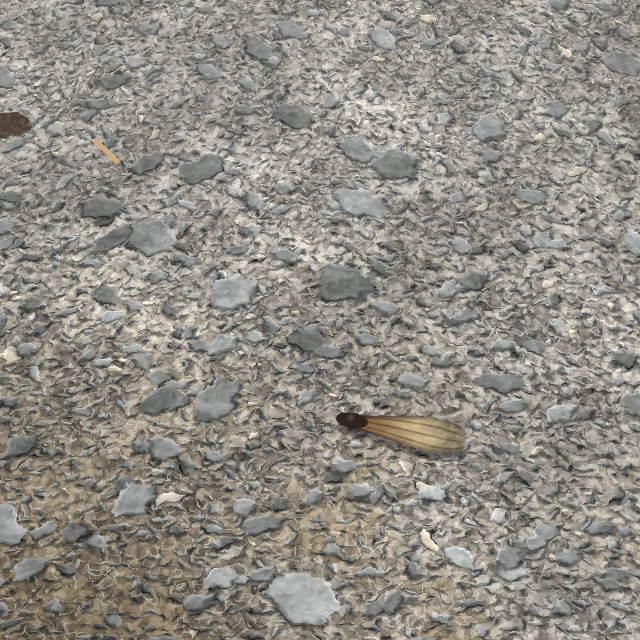
Write a Shadertoy shader that draws this texture.

```glsl
// Wet, gritty asphalt with slate chips seen at a slant, and a winged insect resting on it.

float hash(vec2 p) {
    vec3 q = fract(vec3(p.xyx) * 0.1031);
    q += dot(q, q.yzx + 33.33);
    return fract((q.x + q.y) * q.z);
}

mat2 turn(float a) {
    return mat2(cos(a), -sin(a), sin(a), cos(a));
}

// Layered sines, roughly -1 to 1
float waves(vec2 p) {
    float sum = 0.0, amp = 0.5;
    for (int i = 0; i < 5; i++) {
        sum += amp * sin(p.x + 1.6 * sin(p.y * 0.8 + float(i)));
        p = turn(2.1) * p * 1.67 + 3.7;
        amp *= 0.68;
    }
    return sum;
}

// Cellular noise: nearest distance, second distance, random value of the cell
vec3 cells(vec2 p) {
    vec2 base = floor(p);
    vec3 best = vec3(9.0, 9.0, 0.0);
    for (int y = -1; y <= 1; y++)
    for (int x = -1; x <= 1; x++) {
        vec2 id = base + vec2(x, y);
        float d = length(id + vec2(hash(id), hash(id + 71.0)) - p);
        if (d < best.x) best = vec3(d, best.x, hash(id + 139.0));
        else best.y = min(best.y, d);
    }
    return best;
}

// Scattered angular chips: depth inside the edge, random value, upward facing of the edge
vec3 chips(vec2 p, float amount) {
    vec2 base = floor(p);
    vec3 best = vec3(-1.0, 0.0, 0.0);
    for (int y = -1; y <= 1; y++)
    for (int x = -1; x <= 1; x++) {
        vec2 id = base + vec2(x, y);
        if (hash(id + 19.0) > amount) continue;
        vec2 centre = id + 0.1 + 0.8 * vec2(hash(id), hash(id + 43.0));
        float size = hash(id + 87.0);
        float radius = 0.14 + 0.3 * size * size;
        vec2 q = turn(2.0 * (hash(id + 131.0) - 0.5)) * (p - centre) / radius;
        q.y *= 1.1 + 1.0 * hash(id + 173.0);
        float edge = -9.0, facing = 0.0;
        for (int k = 0; k < 6; k++) {
            float h = hash(id + 211.0 + 31.0 * float(k));
            float a = 1.0472 * (float(k) + 0.8 * h);
            float side = dot(q, vec2(cos(a), sin(a))) * (0.85 + 0.4 * fract(h * 7.0));
            if (side > edge) { edge = side; facing = sin(a); }
        }
        // Rounded corners
        edge = mix(edge, length(q), 0.35);
        float depth = (1.0 - edge) * radius * 0.7;
        if (depth > best.x) best = vec3(depth, hash(id + 251.0), facing);
    }
    return best;
}

// Insect with folded, glassy amber wings, pointing left
vec3 insect(vec3 ground, vec2 uv) {
    vec2 q = turn(-0.17) * (uv - vec2(0.528, 0.346));
    float t = clamp(q.x / 0.205, 0.0, 1.0);
    float halfWidth = (0.009 + 0.018 * smoothstep(0.0, 0.8, t)) * sqrt(1.0 - pow(t, 9.0));
    float v = q.y / max(halfWidth, 0.001);
    float inLength = smoothstep(0.0, 0.006, q.x) * smoothstep(0.205, 0.2, q.x);
    float shadow = inLength * smoothstep(0.012, 0.0, abs(q.y + 0.006) - halfWidth);
    float wing = inLength * smoothstep(0.001, -0.001, abs(q.y) - halfWidth);
    vec3 amber = mix(vec3(0.48, 0.34, 0.22), vec3(0.84, 0.74, 0.56), smoothstep(0.1, 0.7, t));
    float vein = smoothstep(0.2, 0.02, abs(fract(v * 1.7 + 0.9 * t) - 0.5));
    amber *= 1.0 - 0.3 * vein - 0.4 * smoothstep(0.6, 1.0, abs(v)) + 0.1 * waves(q * vec2(60.0, 200.0));
    ground = mix(ground * (1.0 - 0.4 * shadow), amber, wing * (0.92 - 0.55 * smoothstep(0.6, 1.0, t)));
    float body = length((q - vec2(0.022, 0.001)) / vec2(0.026, 0.012));
    vec3 shell = vec3(0.19, 0.14, 0.12) + 0.14 * smoothstep(1.0, 0.0, length(q - vec2(0.02, 0.005)) / 0.009);
    return mix(ground, shell, smoothstep(1.05, 0.9, body));
}

void mainImage(out vec4 fragColor, in vec2 fragCoord) {
    vec2 uv = fragCoord / iResolution.xy;

    // Slanted ground: features shrink towards the top
    float span = 1.3 - 0.6 * uv.y;
    vec2 p = vec2((uv.x - 0.5) / span, -2.1 * log(span));
    float near = smoothstep(0.75, 0.0, uv.y);
    vec2 bent = p + 0.005 * vec2(waves(p * 75.0), waves(p.yx * 75.0 + 9.0));

    // Sandy binder with pale patches and dark pits
    vec3 grain = cells(bent * 125.0);
    vec3 web = cells(bent * 62.0 + 5.0);
    float patches = waves(p * 17.0);
    float broad = waves(p * 7.0 + 2.0);
    float tone = 0.62 + 0.5 * (grain.z - 0.5) + 0.2 * patches + 0.14 * waves(p * 90.0);
    tone -= 0.2 * smoothstep(0.35, 0.85, grain.x);
    vec3 col = mix(vec3(0.27, 0.25, 0.225), vec3(0.89, 0.865, 0.82), clamp(tone, 0.0, 1.0));
    float damp = near * smoothstep(-0.5, 0.6, 0.6 - uv.x + 0.4 * patches);
    col *= mix(vec3(1.0), vec3(0.69, 0.63, 0.53), damp);

    // Curled wet rims that reflect the sky
    float rims = smoothstep(0.18, 0.03, web.y - web.x) * smoothstep(0.25, 0.75, web.z);
    col = mix(col, vec3(0.78, 0.78, 0.785), 0.6 * rims);

    // Slate chips, from grit to large flakes
    for (int i = 0; i < 3; i++) {
        float scale = 54.0 * pow(0.43, float(i));
        vec3 chip = chips(bent * scale + 23.0 * float(i), 0.95 - 0.13 * float(i));
        float depth = chip.x / scale + 0.0016 * waves(p * 110.0);
        float under = smoothstep(-0.006, 0.0, depth) * smoothstep(0.4, -0.5, chip.z);
        col *= 1.0 - 0.42 * under;
        vec3 face = mix(vec3(0.36, 0.37, 0.36), vec3(0.66, 0.68, 0.675), chip.y);
        float pale = smoothstep(0.95, 0.96, chip.y) * (i < 2 ? 1.0 : 0.0);
        face = mix(face, vec3(0.86, 0.81, 0.73), pale);
        face += 0.07 * waves(p * vec2(40.0, 90.0)) + 0.1 * (grain.z - 0.5);
        float bevel = smoothstep(0.006, 0.001, depth);
        face += bevel * (0.25 * chip.z - 0.05);
        float gloss = smoothstep(0.1, 0.7, waves(p * 60.0 + 40.0 * chip.y)) * (0.3 + 0.7 * near);
        face = mix(face, vec3(0.82, 0.83, 0.835), 0.4 * gloss);
        face *= 1.0 - 0.2 * damp;
        col = mix(col, face, 0.94 * smoothstep(-0.0008, 0.0012, depth));
    }

    // Broad light and shade, then a softer, greyer distance
    col = col * (1.0 + 0.1 * broad) + 0.045;
    col = mix(col, vec3(0.6, 0.597, 0.59), 0.22 * smoothstep(0.3, 1.0, uv.y));

    // Straw and a dead leaf
    vec2 straw = turn(-0.75) * (uv - vec2(0.166, 0.764));
    col = mix(col, vec3(0.80, 0.68, 0.50), smoothstep(0.005, 0.003, length(vec2(max(abs(straw.x) - 0.023, 0.0), straw.y))));
    float leaf = length((uv - vec2(0.01, 0.805)) / vec2(0.036, 0.021)) + 0.15 * waves(uv * 70.0);
    col = mix(col, vec3(0.30, 0.24, 0.21) + 0.1 * grain.z, smoothstep(1.05, 0.95, leaf));

    fragColor = vec4(clamp(insect(col, uv), 0.0, 1.0), 1.0);
}
```
